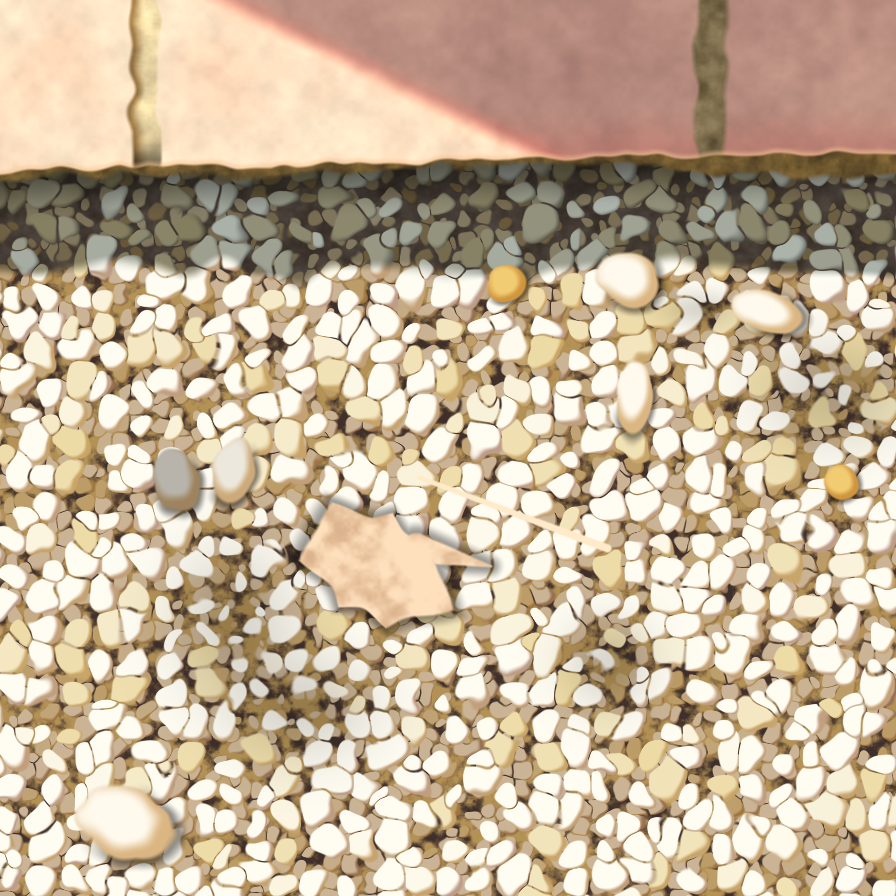
Give the GLSL for this texture, as a Shadertoy shader.

```glsl
float hash(vec2 p) {
  return fract(sin(dot(p, vec2(127.1, 311.7))) * 43758.5);
}

float noise(vec2 p) {
  vec2 i = floor(p), f = fract(p);
  f = f * f * (3.0 - 2.0 * f);
  return mix(mix(hash(i), hash(i + vec2(1, 0)), f.x),
             mix(hash(i + vec2(0, 1)), hash(i + 1.0), f.x), f.y);
}

float fbm(vec2 p) {
  float sum = 0.0, amp = 0.55;
  for (int i = 0; i < 4; i++) {
    sum += amp * noise(p);
    p = p * 2.03 + 17.3;
    amp *= 0.5;
  }
  return sum;
}

vec2 rotate(vec2 p, float a) {
  float c = cos(a), s = sin(a);
  return vec2(c * p.x + s * p.y, c * p.y - s * p.x);
}

float spot(vec2 p, vec2 centre, vec2 radii) {
  vec2 d = (p - centre) / radii;
  return exp(-dot(d, d));
}

// Distance to a line whose half width runs from w0 to w1
float taper(vec2 p, vec2 a, vec2 b, float w0, float w1) {
  vec2 ab = b - a;
  float t = clamp(dot(p - a, ab) / dot(ab, ab), 0.0, 1.0);
  return length(p - a - t * ab) - mix(w0, w1, t);
}

// Returns height, crease depth, random id and position along the light
vec4 pebbles(vec2 p) {
  p += 0.4 * (vec2(noise(p * 1.7), noise(p * 1.7 + 31.0)) - 0.5);
  vec4 best = vec4(-2, 0, 0, 0);
  float second = -2.0;
  for (int k = 0; k < 9; k++) {
    vec2 id = floor(p) + vec2(k % 3, k / 3) - 1.0;
    vec2 rnd = vec2(hash(id), hash(id + 57.0));
    vec2 d = p - id - 0.5 - 0.7 * (rnd - 0.5);
    vec2 e = rotate(d, rnd.x * 6.28) / (vec2(0.68, 0.5) * mix(0.6, 1.15, rnd.y));
    float h = 1.0 - dot(e, e);
    if (h > best.x) {
      second = best.x;
      best = vec4(h, 0, hash(id + 91.0), dot(d, vec2(-0.8, 0.6)));
    } else second = max(second, h);
  }
  best.y = best.x - second;
  return best;
}

vec3 stoneColor(vec4 s, float shade) {
  vec3 rim = mix(vec3(0.79, 0.65, 0.4), vec3(0.74, 0.61, 0.54), s.z);
  vec3 body = mix(vec3(0.93, 0.86, 0.65), vec3(1, 0.99, 0.95), smoothstep(0.0, 0.3, s.z));
  vec3 sunny = mix(rim, body, smoothstep(-0.05, 0.45, s.x + s.w));
  vec3 cool = mix(vec3(0.48, 0.45, 0.33), vec3(0.64, 0.67, 0.64), s.z);
  cool *= 0.6 + 0.45 * smoothstep(0.0, 0.7, s.x + 0.6 * s.w);
  return mix(sunny, cool, shade);
}

vec3 gravel(vec2 p, float shade) {
  float soil = spot(p, vec2(0.26, 0.31), vec2(0.07, 0.08))
             + spot(p, vec2(0.93, 0.56), vec2(0.08, 0.06))
             + spot(p, vec2(0.68, 0.26), vec2(0.05))
             + spot(p, vec2(0.34, 0.21), vec2(0.08, 0.06))
             + spot(p, vec2(0.78, 0.655), vec2(0.04, 0.02));
  float grain = fbm(p * 75.0);
  vec3 dirt = mix(vec3(0.28, 0.21, 0.19), vec3(0.8, 0.65, 0.38), smoothstep(0.28, 0.68, grain));
  dirt = mix(dirt, vec3(0.2, 0.16, 0.13) + 0.18 * grain, shade);
  // Small pebbles below, larger ones above
  vec4 low = pebbles(p * 47.0 + 13.0), top = pebbles(p * 29.0);
  float lowMask = smoothstep(0.0, 0.35, low.x - 0.5 * soil - 0.3 * shade) * smoothstep(0.0, 0.35, low.y);
  vec3 col = mix(dirt, stoneColor(low, shade) * vec3(0.9, 0.81, 0.7), lowMask);
  float body = top.x - 0.6 * soil - 0.2 * shade;
  float mask = smoothstep(0.0, 0.25, body) * smoothstep(0.0, 0.3, top.y);
  col = mix(col * 0.88, stoneColor(top, shade), mask);
  return col * (1.0 - 0.15 * soil);
}

// One large stone with a contact shadow
vec3 layStone(vec3 col, vec2 p, vec4 stone, float tilt, vec3 tint) {
  vec2 d = p - stone.xy;
  float r = length(rotate(d, tilt) / stone.zw + 0.2 * (noise(p * 45.0) - 0.5));
  float light = dot(d, vec2(-0.7, 0.7)) / stone.z;
  col *= 1.0 - 0.5 * smoothstep(1.35, 0.95, r) * smoothstep(0.5, -0.6, light);
  vec3 face = tint * mix(vec3(0.86, 0.73, 0.55), vec3(1), smoothstep(1.0, 0.5, r - 0.3 * light));
  return mix(col, face, smoothstep(1.06, 0.9, r));
}

vec3 bricks(vec2 p, float height) {
  float grain = fbm(p * 50.0), ray = 1.121 - 0.49 * p.x - p.y;
  vec3 dark = mix(vec3(0.79, 0.62, 0.55), vec3(0.64, 0.47, 0.44), fbm(p * 9.0));
  dark = mix(dark, vec3(0.75, 0.46, 0.41), smoothstep(0.06, 0.0, height) * 0.5);
  vec3 lit = mix(vec3(1, 0.83, 0.7), vec3(1, 0.94, 0.82), fbm(p * 12.0));
  vec3 col = mix(dark, lit, smoothstep(-0.012, 0.014, ray)) * (0.93 + 0.14 * grain);
  col += vec3(0.1, -0.01, -0.02) * exp(-ray * ray * 5e3);
  // Mortar joints
  float x = p.x + 0.012 * (noise(p * 40.0) - 0.5);
  vec3 joint = mix(vec3(0.62, 0.46, 0.24), vec3(1, 0.91, 0.7), smoothstep(0.145, 0.162, x));
  joint *= mix(0.45, 1.0, smoothstep(0.0, 0.035, height)) * (0.75 + 0.4 * grain);
  col = mix(col, joint, smoothstep(0.018, 0.012, abs(x - 0.161)));
  vec3 mortar = mix(vec3(0.28, 0.23, 0.14), vec3(0.64, 0.57, 0.42), grain);
  col = mix(col, mortar, smoothstep(0.022, 0.014, abs(x - 0.794)));
  return mix(col, vec3(0.96, 0.76, 0.57), 0.6 * smoothstep(0.008, 0.0, height));
}

void mainImage(out vec4 fragColor, in vec2 fragCoord) {
  vec2 p = fragCoord / iResolution.xy;
  float height = p.y - 0.805 - 0.021 * p.x - 0.008 * noise(p.xx * 30.0);
  vec3 col = gravel(p, smoothstep(-0.009, 0.009, p.y - 0.68 - 0.035 * noise(p * 24.0)));
  col *= 1.0 - 0.45 * smoothstep(-0.06, 0.0, height);
  vec3 white = vec3(1, 0.98, 0.93), gold = vec3(0.95, 0.8, 0.45);
  col = layStone(col, p, vec4(0.14, 0.082, 0.055, 0.04), -0.4, white);
  col = layStone(col, p, vec4(0.26, 0.473, 0.024, 0.038), -0.3, white * 0.93);
  col = layStone(col, p, vec4(0.197, 0.463, 0.025, 0.037), 0.3, white * 0.72);
  col = layStone(col, p, vec4(0.708, 0.557, 0.021, 0.043), -0.1, white);
  col = layStone(col, p, vec4(0.857, 0.652, 0.04, 0.024), -0.3, white);
  col = layStone(col, p, vec4(0.703, 0.687, 0.036, 0.03), -0.5, white);
  col = layStone(col, p, vec4(0.565, 0.684, 0.022, 0.021), 0.0, gold);
  col = layStone(col, p, vec4(0.94, 0.462, 0.02, 0.021), 0.0, gold);
  // Dry leaf and loose stem
  vec2 q = rotate(p - vec2(0.42, 0.368), -0.52);
  float leaf = length(q / vec2(1.45, 0.9)) - 0.068 + 0.014 * abs(sin(atan(q.y, q.x) * 3.5));
  leaf = min(leaf, taper(p, vec2(0.465, 0.388), vec2(0.548, 0.368), 0.017, 0.001));
  col *= 1.0 - 0.4 * smoothstep(0.016, 0.0, leaf);
  vec3 leafColor = mix(vec3(0.86, 0.7, 0.55), vec3(1, 0.88, 0.74), smoothstep(0.2, 0.6, fbm(p * 32.0)));
  col = mix(col, leafColor, smoothstep(0.002, -0.002, leaf));
  float stem = taper(p, vec2(0.468, 0.467), vec2(0.678, 0.388), 0.002, 0.004);
  col = mix(col, vec3(1, 0.92, 0.79), smoothstep(0.002, -0.001, stem));
  // Ragged gap under the bricks
  float gap = mix(0.0, 0.018, smoothstep(0.6, 0.9, p.x)) + 0.012 * noise(p * 35.0);
  vec3 gapColor = mix(vec3(0.24, 0.19, 0.11), vec3(0.58, 0.46, 0.24), fbm(p * 70.0));
  col = mix(col, gapColor, smoothstep(gap + 0.005, gap - 0.003, -height));
  col = mix(col, bricks(p, height), smoothstep(-0.002, 0.002, height));
  fragColor = vec4(clamp(col, 0.0, 1.0), 1.0);
}
```
